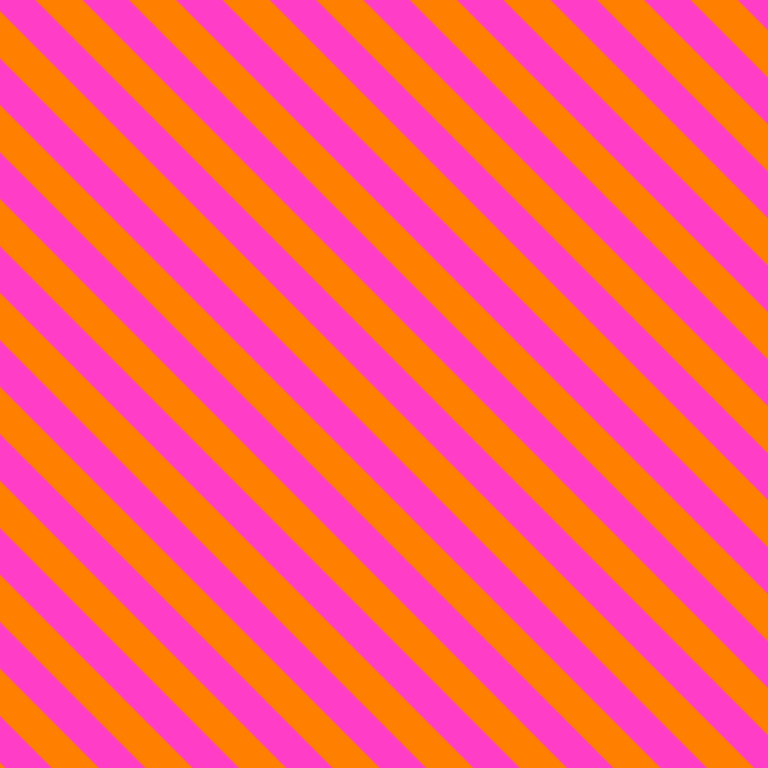
Give the GLSL for this pattern, as a three.js fragment shader.

```glsl
varying vec2 vUv;

const vec3 PINK = vec3(1.0, 0.24, 0.78);
const vec3 ORANGE = vec3(1.0, 0.50, 0.0);
const vec2 REPEATS = vec2(8.205, 8.175); // stripe pairs across and up
const float ORANGE_CENTER = 0.806;       // phase of an orange stripe's middle
const float ORANGE_SHARE = 0.503;        // part of each pair that is orange
const float EDGE_SOFTNESS = 0.0038;      // width of the blended edge

// Signed distance to the nearest stripe border, negative inside orange
float stripeDistance(vec2 p) {
  float phase = dot(p, REPEATS) - ORANGE_CENTER;
  float fromCenter = abs(fract(phase + 0.5) - 0.5);
  return (fromCenter - 0.5 * ORANGE_SHARE) / length(REPEATS);
}

void main() {
  float halfEdge = 0.5 * EDGE_SOFTNESS;
  float pinkAmount = smoothstep(-halfEdge, halfEdge, stripeDistance(vUv));
  gl_FragColor = vec4(mix(ORANGE, PINK, pinkAmount), 1.0);
}
```
